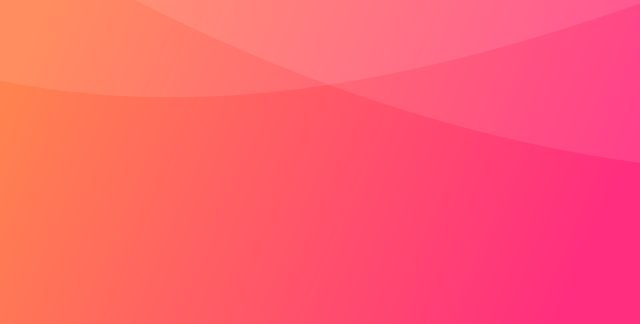
This background is drawn by a Shadertoy shader. Its source:

```glsl
// Soft coverage of the region above a curve; d is the signed height over it
float above(float d) {
    float pixel = 1.0 / iResolution.y;
    return smoothstep(-0.7 * pixel, 0.7 * pixel, d);
}

void mainImage(out vec4 fragColor, in vec2 fragCoord) {
    // Canvas height is one unit
    vec2 p = fragCoord / iResolution.y;
    float aspect = iResolution.x / iResolution.y;

    // Diagonal gradient from orange to pink, flat beyond both ends
    vec3 orange = vec3(1.0, 0.51, 0.312);
    vec3 pink = vec3(1.0, 0.18, 0.496);
    float along = dot(vec2(p.x, 1.0 - p.y), vec2(0.92, 0.39));
    vec3 color = mix(orange, pink, clamp((along - 0.131) / 1.851, 0.0, 1.0));

    // Shallow bowl rising toward the right edge
    float u = p.x - 0.5256;
    float bowl = 0.7 + u * u * (0.1728 - 0.0243 * u);

    // Slope descending toward the right edge
    float v = aspect - p.x;
    float slope = 0.4974 + v * (0.1365 + 0.1193 * v);

    // Translucent white sheets, brighter where they overlap
    color = mix(color, vec3(1.0), 0.09 * above(p.y - bowl));
    color = mix(color, vec3(1.0), 0.09 * above(p.y - slope));

    fragColor = vec4(color, 1.0);
}
```
